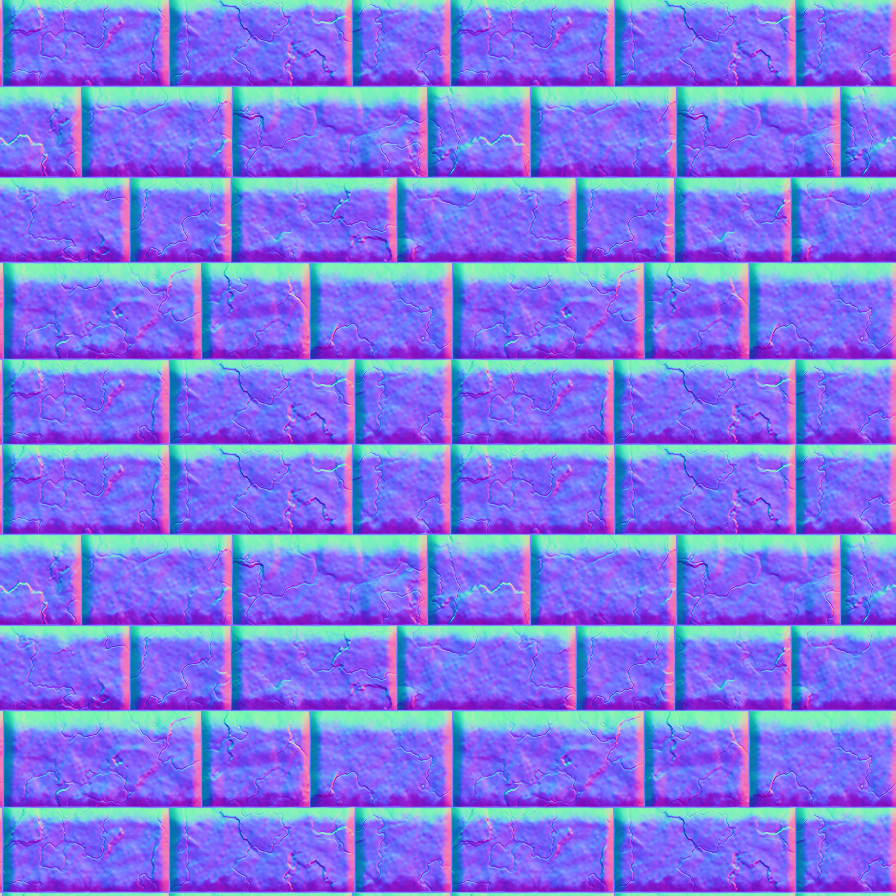
This texture map is drawn by a Shadertoy shader. Its source:

```glsl
// Left edges of the six stones in each of the five courses, top course first
const float JOINTS[30] = float[30](
    0.003, 0.189, 0.393, 0.503, 0.686, 0.888,
    0.091, 0.259, 0.477, 0.592, 0.755, 0.938,
    0.145, 0.258, 0.443, 0.643, 0.753, 0.883,
    0.004, 0.225, 0.346, 0.505, 0.719, 0.836,
    0.003, 0.189, 0.396, 0.504, 0.685, 0.888);
const float COURSES[6] = float[6](0.0, 0.201, 0.404, 0.594, 0.810, 1.0);

float hash(vec2 p) {
    vec3 q = fract(p.xyx * vec3(0.1031, 0.1030, 0.0973));
    q += dot(q, q.yzx + 33.33);
    return fract((q.x + q.y) * q.z);
}

float noise(vec2 p) {
    vec2 i = floor(p), f = fract(p);
    f = f * f * f * (f * (f * 6.0 - 15.0) + 10.0);
    return mix(mix(hash(i), hash(i + vec2(1, 0)), f.x),
               mix(hash(i + vec2(0, 1)), hash(i + vec2(1, 1)), f.x), f.y);
}

float fbm(vec2 p) {
    float sum = 0.0, amp = 0.5;
    for (int i = 0; i < 4; i++) {
        sum += amp * noise(p);
        p = mat2(1.6, 1.2, -1.2, 1.6) * p + 7.3;
        amp *= 0.52;
    }
    return sum;
}

// Height of the split stone face: rough grain, broken ledges and fine creases
float relief(vec2 p, float seed) {
    vec2 q = p * 30.0 + seed * vec2(17.3, 9.1) + 60.0;
    vec2 warped = q + 1.3 * vec2(fbm(q * 1.3 + 5.0), fbm(q * 1.3 + 41.0));
    float broken = smoothstep(0.4, 0.7, noise(q * 0.7 + 23.0));
    float ledge = smoothstep(0.44, 0.54, noise(warped * vec2(0.8, 0.6)));
    float crease = 1.0 - smoothstep(0.0, 0.07, abs(noise(warped * 0.9 + 31.0) - 0.5));
    return 0.011 * fbm(q) + 0.0035 * ledge * broken - 0.0009 * crease;
}

// Strength of a rounded edge, 1 at the joint and 0 beyond its width
float bevel(float dist, float width) {
    return 1.0 - smoothstep(0.0, width, dist);
}

void mainImage(out vec4 fragColor, in vec2 fragCoord) {
    vec2 uv = fragCoord / iResolution.xy;

    // Course: the five of them stack twice
    float depth = fract(2.0 * (1.0 - uv.y) + 0.008);
    int row = 0;
    for (int i = 1; i < 5; i++) if (depth >= COURSES[i]) row = i;
    float top = 0.5 * (depth - COURSES[row]);
    float bottom = 0.5 * (COURSES[row + 1] - depth);

    // Stone within the course, wrapping around the right edge
    float left = 0.0, right = 0.0, seed = 0.0;
    for (int i = 0; i < 6; i++) {
        float start = JOINTS[row * 6 + i];
        float end = i < 5 ? JOINTS[row * 6 + i + 1] : JOINTS[row * 6] + 1.0;
        float x = fract(uv.x - start);
        if (x < end - start) {
            left = x;
            right = end - start - x;
            seed = float((row % 4) * 3 + i % 3);
        }
    }

    // Slope of the stone face, leaning slightly downward
    vec2 p = vec2(left, -top);
    float e = 0.0013;
    float h = relief(p, seed);
    vec2 slope = vec2(h - relief(p + vec2(e, 0), seed),
                      h - relief(p + vec2(0, e), seed)) / e;
    slope = slope * 0.95 - vec2(0.0, 0.2);

    // Worn edges
    vec2 q = p * 55.0 + seed * 13.7 + 90.0;
    float wear = fbm(q) - 0.47;
    float chips = fbm(q * 1.7 + 19.0) - 0.47;
    float topWidth = row == 1 || row == 3 ? 0.030 : 0.022;
    slope.x -= 3.2 * bevel(left + 0.006 * wear, 0.015);
    slope.x += 2.6 * bevel(right + 0.006 * chips, 0.013);
    slope.y += 2.6 * bevel(top + 0.012 * wear, topWidth);
    slope.y -= 1.5 * bevel(bottom + 0.022 * chips, 0.018);

    // Narrow flat groove with a ragged rim
    float rim = min(min(left, right), min(top, bottom));
    slope *= smoothstep(0.0, 0.0022, rim + 0.0012 * wear);

    vec3 normal = normalize(vec3(slope, 1.0));
    fragColor = vec4(0.5 + 0.5 * normal, 1.0);
}
```
